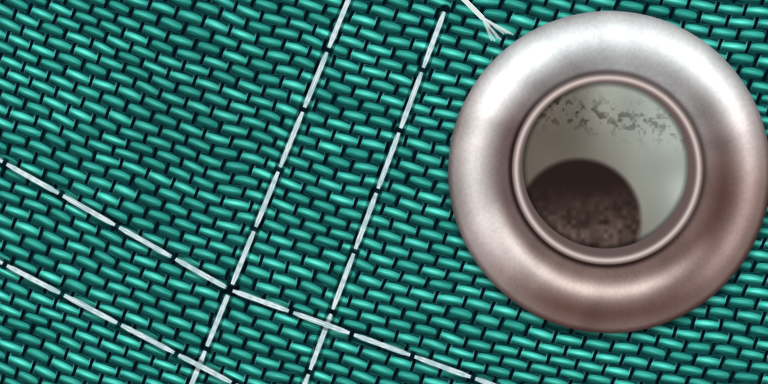
A WebGL 1 fragment shader for this texture:

```glsl
precision highp float;
// Woven green fabric with white seams and a polished metal eyelet.
uniform vec2 u_resolution;

float hash(vec2 p) {
  vec3 q = fract(vec3(p.xyx) * 0.1031);
  q += dot(q, q.yzx + 33.33);
  return fract((q.x + q.y) * q.z);
}

float noise(vec2 p) {
  vec2 i = floor(p), f = fract(p);
  f = f * f * (3.0 - 2.0 * f);
  return mix(mix(hash(i), hash(i + vec2(1, 0)), f.x),
             mix(hash(i + vec2(0, 1)), hash(i + vec2(1, 1)), f.x), f.y);
}

float cover(float d) {
  float aa = 1.0 / u_resolution.y;
  return 1.0 - smoothstep(-aa, aa, d);
}

float band(float x, float centre, float width) {
  float k = (x - centre) / width;
  return exp(-k * k);
}

// x: distance to the segment, y: length along it
vec2 segment(vec2 p, vec2 a, vec2 b) {
  vec2 ab = b - a;
  float h = clamp(dot(p - a, ab) / dot(ab, ab), 0.0, 1.0);
  return vec2(length(p - a - ab * h), h * length(ab));
}

vec3 weave(vec2 p) {
  vec2 w = p + 0.012 * (vec2(noise(p * 9.0), noise(p * 9.0 + 40.0)) - 0.5);
  vec2 g = vec2((w.x - 0.36 * w.y) / 0.076,
                (w.y + 0.4 * w.x - 0.07 * w.x * w.x) / 0.032);
  float row = floor(g.y);
  g.x += 0.5 * mod(row, 2.0) + 0.12 * hash(vec2(row, 7.0));
  vec2 id = vec2(floor(g.x), row);
  vec2 f = fract(g) - 0.5;
  float tone = hash(id + 80.0);

  // dark warp strands in the gaps, with a pale glint
  float gap = 0.5 - abs(f.x);
  vec3 col = mix(vec3(0.03, 0.15, 0.17), vec3(0.08, 0.3, 0.29), noise(g * 4.0));
  col = mix(col, vec3(0.01, 0.06, 0.08), band(gap, 0.0, 0.07));
  col += vec3(0.4, 0.5, 0.5) * band(gap, 0.09, 0.035) * band(f.y, 0.05, 0.35) * tone;

  // weft floats with a lit upper side
  vec2 q = vec2(f.x * 0.076, (f.y + 0.1 * f.x + 0.1 * (tone - 0.5)) * 0.032);
  float d = length(max(abs(q) - vec2(0.022 + 0.005 * tone, 0.0), 0.0)) - 0.0115 + 3.5 * q.x * q.x;
  float fibre = noise(vec2(g.x * 3.0, g.y * 11.0));
  vec3 green = mix(vec3(0.09, 0.43, 0.39), vec3(0.18, 0.63, 0.56), tone * 0.5 + fibre * 0.5);
  green += vec3(0.22, 0.31, 0.3) * band(q.y, 0.002, 0.0055) * band(f.x, -0.05, 0.42) * (0.55 + 0.7 * tone);
  green *= 0.6 + 0.4 * smoothstep(-0.01, 0.0, q.y);
  col = mix(col, green, cover(d));
  return col * (1.05 - 0.12 * band(length(p - vec2(0.5, 0.72)), 0.0, 0.2));
}

vec3 seam(vec3 col, vec2 p, vec2 a, vec2 b, float shift) {
  vec2 s = segment(p, a, b);
  float k = fract(s.y / 0.168 + shift) - 0.5;
  col *= 1.0 - 0.4 * cover(abs(s.x - 0.009) - 0.006);
  col = mix(col, vec3(0.02, 0.07, 0.1), 0.8 * cover(s.x - 0.012) * smoothstep(0.43, 0.48, abs(k)));
  float width = 0.0068 - 0.002 * smoothstep(0.3, 0.47, abs(k));
  float twist = noise(vec2(s.y * 90.0, s.x * 300.0));
  vec3 thread = mix(vec3(0.64, 0.77, 0.79), vec3(0.93, 0.96, 0.97), twist);
  return mix(col, thread, cover(s.x - width) * (1.0 - smoothstep(0.45, 0.48, abs(k))));
}

vec3 eyelet(vec3 col, vec2 p) {
  vec2 e = p - vec2(1.587, 0.552);
  float r = length(e);
  vec2 dir = e / max(r, 0.001);
  float top = smoothstep(-0.2, 0.85, dot(dir, vec2(0.05, 1.0)));
  float left = smoothstep(0.1, 0.9, dot(dir, vec2(-0.97, 0.2)));
  float right = smoothstep(0.2, 1.0, dir.x);
  float low = smoothstep(0.2, 0.95, dot(dir, vec2(-0.2, -0.98)));
  col *= 1.0 - 0.5 * (1.0 - smoothstep(0.405, 0.44, length(e + vec2(0.0, 0.01))));

  // domed flange: each side reflects its own bands
  float t = (r - 0.25) / 0.17;
  vec3 metal = mix(vec3(0.46, 0.38, 0.36), vec3(0.6, 0.6, 0.6), max(top, 0.5 * left));
  metal += vec3(0.38, 0.4, 0.4) * top * band(t, 0.66, 0.26);
  metal += vec3(0.36, 0.37, 0.37) * left * (1.0 - 0.6 * top) * band(t, 0.62, 0.22);
  metal -= vec3(0.12, 0.15, 0.15) * left * band(t, 0.16, 0.15);
  metal -= vec3(0.1, 0.12, 0.12) * right * band(t, 0.3, 0.18);
  metal += vec3(0.22, 0.2, 0.2) * right * band(t, 0.68, 0.14);
  metal += vec3(0.42, 0.42, 0.41) * low * band(t, 0.36, 0.13);
  metal -= vec3(0.08, 0.1, 0.1) * low * band(t, 0.72, 0.14);
  metal -= vec3(0.2, 0.19, 0.18) * (1.0 - 0.6 * top) * smoothstep(0.9, 1.0, t);
  metal *= 0.9 + 0.16 * noise(dir * 7.0 + t) + 0.06 * noise(p * 150.0);
  col = mix(col, metal, cover(r - 0.42));

  // rolled inner rim
  float rim = length(p - vec2(1.582, 0.56));
  float bore = length(p - vec2(1.577, 0.569));
  float shade = 0.55 + 0.4 * smoothstep(0.4, -0.8, dir.x + dir.y);
  col = mix(col, vec3(0.16, 0.11, 0.11), shade * band(rim, 0.252, 0.008));
  vec3 ring = vec3(0.4, 0.34, 0.33) + vec3(0.42, 0.42, 0.41) * band(rim, 0.238, 0.007);
  col = mix(col, ring, cover(rim - 0.249));

  // tube wall and dark opening
  vec3 wall = mix(vec3(0.42, 0.39, 0.35), vec3(0.7, 0.73, 0.69),
                  smoothstep(-0.12, 0.2, e.x + 0.4 * e.y));
  float speck = noise(p * 60.0) * 0.6 + noise(p.yx * 137.0) * 0.4;
  wall -= 0.2 * smoothstep(0.45, 0.75, speck) * band(p.y, 0.695 - 0.15 * e.x, 0.04);
  wall *= 0.88 + 0.18 * noise(p * 14.0);
  float hole = length(p - vec2(1.508, 0.425)) - 0.163;
  float grain = 0.5 * noise(p * 38.0) + 0.5 * noise(p.yx * 83.0);
  vec3 deep = mix(vec3(0.16, 0.12, 0.11), vec3(0.48, 0.4, 0.37),
                  grain * smoothstep(0.54, 0.38, p.y));
  wall = mix(wall, deep, 1.0 - smoothstep(-0.012, 0.008, hole));
  wall *= 1.0 - 0.4 * smoothstep(0.2, 0.217, bore);
  return mix(col, wall, cover(bore - 0.216));
}

void main() {
  vec2 p = gl_FragCoord.xy / u_resolution.y;
  vec3 col = weave(p);
  col = seam(col, p, vec2(0.911, 1.01), vec2(0.495, -0.01), 0.1);
  col = seam(col, p, vec2(1.159, 0.975), vec2(0.79, -0.01), 0.0);
  col = seam(col, p, vec2(-0.01, 0.588), vec2(0.6, 0.245), 0.85);
  col = seam(col, p, vec2(0.6, 0.245), vec2(1.29, -0.005), 0.0);
  col = seam(col, p, vec2(-0.01, 0.323), vec2(0.63, -0.01), 0.85);

  // frayed thread end
  for (int i = 0; i < 8; i++) {
    float k = float(i) / 7.0;
    vec2 tip = vec2(1.28 + 0.055 * k, 0.885 + 0.025 * k + 0.015 * hash(vec2(k * 9.0, 3.0)));
    float d = min(segment(p, vec2(1.2, 1.01), vec2(1.255, 0.955)).x - 0.003,
                  segment(p, vec2(1.255, 0.955), tip).x);
    col = mix(col, vec3(0.88, 0.92, 0.91), 0.7 * cover(d - 0.0025));
  }
  gl_FragColor = vec4(clamp(eyelet(col, p), 0.0, 1.0), 1.0);
}
```
